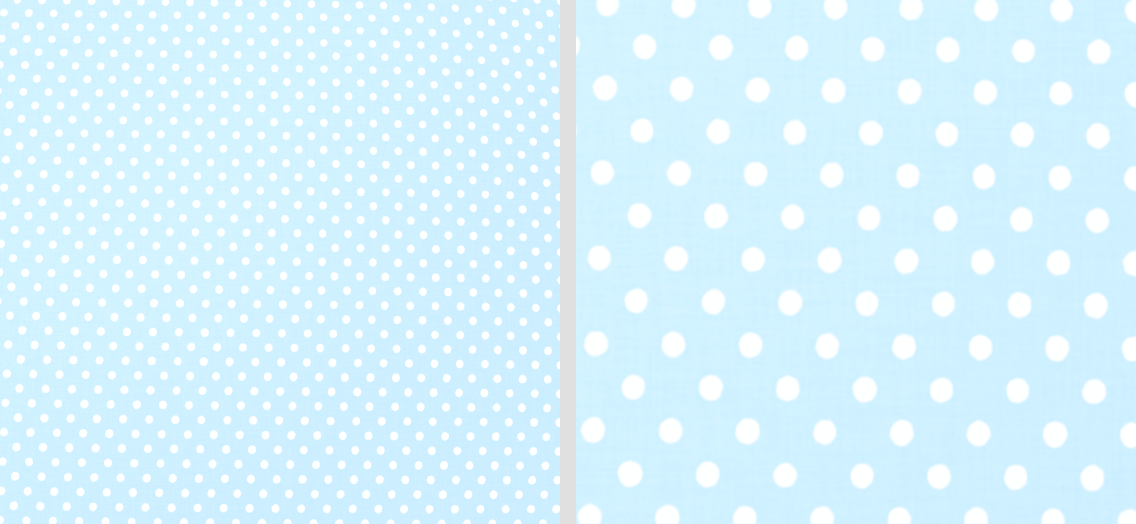
Left: the whole. Right: its middle third, enlarged.
A WebGL 2 fragment shader for this pattern:

```glsl
#version 300 es
precision highp float;
// White polka dots in staggered rows on pale blue cotton, gently warped.
uniform vec2 u_resolution;
out vec4 fragColor;

const float CANVAS_WIDTH = 768.0;            // canvas width in cloth units
const vec2 STEP = vec2(35.5, 39.0);          // mean spacing of the dot lattice
const vec2 DOT_RADIUS = vec2(5.45, 5.75);
const vec3 BLUE = vec3(0.815, 0.948, 1.0);
const vec3 WHITE = vec3(0.995, 1.0, 1.0);

float hash(vec2 p) {
    vec3 q = fract(vec3(p.xyx) * 0.1031);
    q += dot(q, q.yzx + 33.33);
    return fract((q.x + q.y) * q.z);
}

float noise(vec2 p) {
    vec2 i = floor(p);
    vec2 f = fract(p);
    f = f * f * (3.0 - 2.0 * f);
    float low = mix(hash(i), hash(i + vec2(1.0, 0.0)), f.x);
    float high = mix(hash(i + vec2(0.0, 1.0)), hash(i + 1.0), f.x);
    return mix(low, high, f.y);
}

// Lattice coordinates (column, row) to cloth position: slanted, stretched cloth.
vec2 drape(vec2 g) {
    float rowSquared = g.y * g.y;
    float x = 19.0 + 1.8 * g.y + 0.02 * rowSquared
            + g.x * (36.3 - 0.042 * g.x - 0.007 * rowSquared);
    float sag = g.x * (0.54 - 0.0155 * g.x) + 0.6 * g.y * pow(abs(g.x) / 20.0, 4.0);
    float y = 25.0 + g.y * (40.3 - 0.00556 * rowSquared) - sag;
    return vec2(x, y);
}

// Inverse of drape by repeated correction.
vec2 undrape(vec2 p) {
    vec2 g = p / STEP;
    for (int i = 0; i < 8; i++) {
        g += (p - drape(g)) / STEP;
    }
    return g;
}

// Signed distance to the nearest dot of one lattice, with slight size variation.
float dotDistance(vec2 g, vec2 offset) {
    vec2 cell = floor(g - offset + 0.5);
    vec2 d = (g - offset - cell) * STEP;
    float size = 1.0 + 0.05 * (hash(cell + offset + 40.0) - 0.5);
    vec2 radius = DOT_RADIUS * size;
    return (length(d / radius) - 1.0) * radius.x;
}

// Fine crossed threads, centred on zero.
float weave(vec2 p) {
    float across = noise(p * vec2(0.05, 0.7));
    float down = noise(p * vec2(0.7, 0.05) + 91.0);
    float grain = noise(p * 0.6 + 17.0);
    return (across + down + grain) / 3.0 - 0.5;
}

// Soft light through the middle, a little deeper in the lower right.
vec3 clothColour(vec2 p, vec2 uv) {
    float glow = exp(-5.0 * dot(uv - vec2(0.42, 0.56), uv - vec2(0.42, 0.56)));
    float shade = smoothstep(0.5, 1.5, uv.x + 1.0 - uv.y);
    vec3 colour = BLUE + vec3(0.014, 0.008, 0.0) * glow;
    colour -= vec3(0.018, 0.015, 0.0) * shade;
    return colour + vec3(0.04, 0.018, 0.004) * weave(p);
}

void main() {
    float unitsPerPixel = CANVAS_WIDTH / u_resolution.x;
    vec2 p = gl_FragCoord.xy * unitsPerPixel;
    vec2 uv = gl_FragCoord.xy / u_resolution;

    // Two lattices, half a step apart, form the staggered rows.
    vec2 g = undrape(p);
    float d = min(dotDistance(g, vec2(0.0)), dotDistance(g, vec2(0.5)));
    d += 0.5 * (noise(p * 0.4) - 0.5);

    float edge = max(0.9, 0.75 * unitsPerPixel);
    float ink = 1.0 - smoothstep(-edge, edge, d);
    fragColor = vec4(mix(clothColour(p, uv), WHITE, ink), 1.0);
}
```
